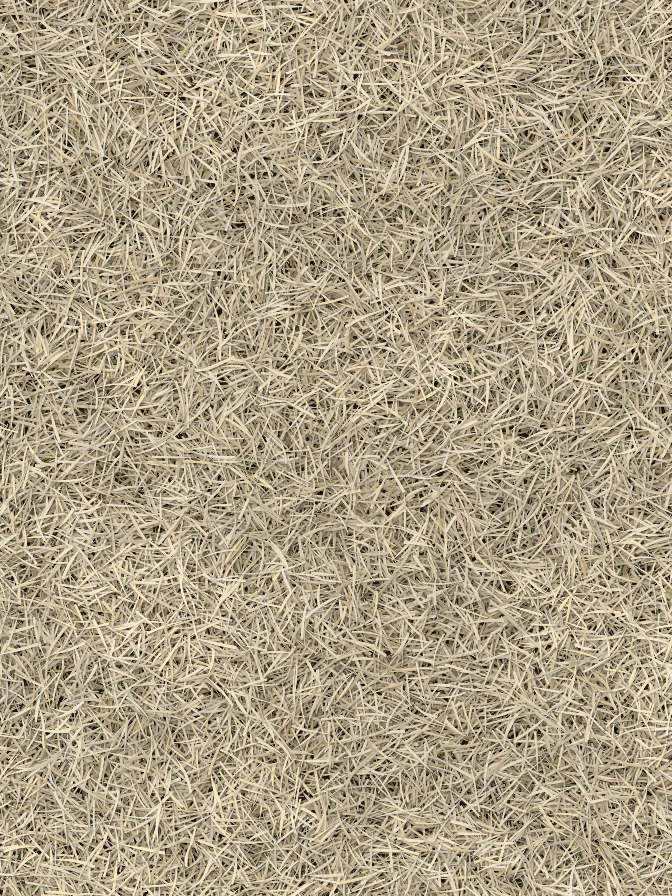
Give the GLSL for this texture, as a Shadertoy shader.

```glsl
// Dry winter lawn: straw blades lie in every direction over dark soil.
// Jittered grids are painted from the soil upward, one blade per cell,
// each layer paler than the last and casting a thin soft shadow.

const int LAYERS = 26;
const float CELL = 0.034;

// Three random values from an integer lattice point
vec3 hash3(ivec3 cell) {
    uvec3 v = uvec3(cell + 64) * 1664525u + 1013904223u;
    v.x += v.y * v.z; v.y += v.z * v.x; v.z += v.x * v.y;
    v ^= v >> 16u;
    v.x += v.y * v.z; v.y += v.z * v.x; v.z += v.x * v.y;
    return vec3(v >> 8u) / 16777216.0;
}

float valueNoise(vec2 p) {
    ivec3 i = ivec3(ivec2(floor(p)), 900);
    vec2 f = fract(p);
    f = f * f * (3.0 - 2.0 * f);
    float low = mix(hash3(i).x, hash3(i + ivec3(1, 0, 0)).x, f.x);
    float high = mix(hash3(i + ivec3(0, 1, 0)).x, hash3(i + ivec3(1, 1, 0)).x, f.x);
    return mix(low, high, f.y);
}

// Soil brown to pale straw, slightly yellower in the middle
vec3 strawColor(float tone) {
    tone = clamp(tone, 0.0, 1.06);
    vec3 straw = mix(vec3(0.15, 0.10, 0.05), vec3(0.90, 0.84, 0.72), tone);
    return straw - vec3(0.0, 0.01, 0.03) * 4.0 * tone * (1.0 - tone);
}

// Paints one blade with its shadow over the colour below
vec3 paintBlade(vec3 below, vec2 rel, vec3 shape, vec3 look, float angle,
                float depth, float pixel) {
    vec2 dir = vec2(cos(angle), sin(angle));
    vec2 normal = vec2(-dir.y, dir.x);
    float halfLength = CELL * mix(0.45, 1.0, shape.x);
    float s = dot(rel, dir) / halfLength;
    float bend = (shape.y - 0.5) * 0.3 * halfLength;
    float across = dot(rel, normal) + bend * (s * s - 0.3);
    if (abs(s) > 1.1 || abs(across) > 0.009) return below;

    float halfWidth = mix(0.0013, 0.0024, shape.z * shape.z);
    halfWidth *= mix(1.0, 0.35, smoothstep(-0.1, 1.0, s));
    float ends = 1.0 - smoothstep(-0.5, 0.5, (abs(s) - 1.0) * halfLength / pixel);
    float cover = ends * (1.0 - smoothstep(-0.5, 0.5, (abs(across) - halfWidth) / pixel));

    // Shadow falls toward the lower right
    float shift = dot(normal, vec2(0.0011, -0.0013));
    float shadow = ends * (1.0 - smoothstep(0.0, 0.0045, abs(across - shift)));
    below *= 1.0 - 0.15 * shadow;

    // Rounded lighting, straw tint and a few living blades near the soil
    float tone = mix(0.38, 1.03, depth) + (look.x - 0.5) * 0.32;
    tone += 0.05 * clamp(across / halfWidth, -1.0, 1.0) * sign(normal.y);
    vec3 color = strawColor(tone);
    color += (look.y - 0.5) * vec3(0.02, -0.01, -0.08);
    float living = step(0.93, look.z) * (1.0 - smoothstep(0.3, 0.8, depth));
    color = mix(color, color * vec3(0.72, 0.88, 0.62), living);
    return mix(below, color, cover);
}

void mainImage(out vec4 fragColor, in vec2 fragCoord) {
    vec2 p = fragCoord / iResolution.x;
    float pixel = 1.0 / iResolution.x;
    vec3 color = vec3(0.13, 0.09, 0.05) * (0.7 + 0.6 * valueNoise(p * 90.0));

    for (int layer = 0; layer < LAYERS; layer++) {
        float depth = float(layer) / float(LAYERS - 1);
        vec2 offset = hash3(ivec3(layer, 7, 500)).xy;
        ivec2 home = ivec2(floor(p / CELL + offset));
        for (int y = -1; y <= 1; y++)
        for (int x = -1; x <= 1; x++) {
            ivec2 id = home + ivec2(x, y);
            vec3 place = hash3(ivec3(id, layer));
            vec2 center = (vec2(id) + place.xy - offset) * CELL;
            if (distance(p, center) > CELL * 1.1) continue;
            vec3 shape = hash3(ivec3(id, layer + 100));
            vec3 look = hash3(ivec3(id, layer + 200));
            // Neighbouring blades lean loosely together in tufts
            float angle = 6.28 * valueNoise(center * 9.0) + (place.z - 0.5) * 4.6;
            color = paintBlade(color, p - center, shape, look, angle, depth, pixel);
        }
    }

    // Broad uneven patches of thin and thick turf
    float patches = 0.6 * valueNoise(p * 5.0 + 3.0) + 0.4 * valueNoise(p * 15.0);
    color *= 0.91 + 0.18 * patches;
    fragColor = vec4(clamp(color, 0.0, 1.0), 1.0);
}
```
